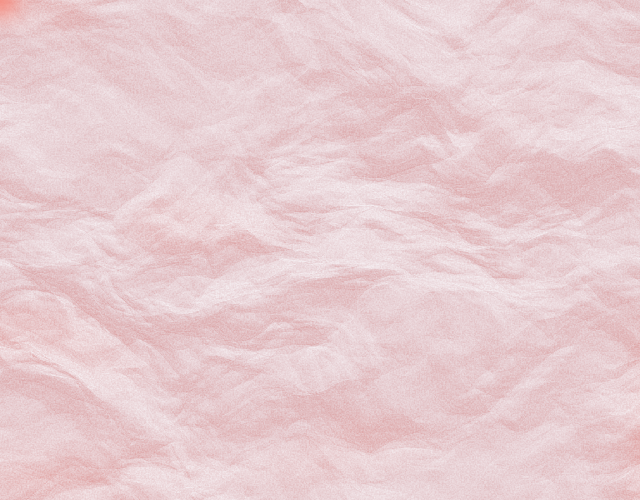
A Shadertoy shader for this texture:

```glsl
// Crumpled pale pink paper with flat facets, sharp creases, warm stains and fine grain.

float hash(vec2 p) {
    vec3 q = fract(vec3(p.xyx) * 0.1031);
    q += dot(q, q.yzx + 33.33);
    return fract((q.x + q.y) * q.z);
}

mat2 rotate(float a) {
    return mat2(cos(a), sin(a), -sin(a), cos(a));
}

float cornerSlope(vec2 cell, vec2 offset) {
    float a = 6.2832 * hash(cell);
    return dot(vec2(cos(a), sin(a)), offset);
}

// Gradient noise, about -0.7 to 0.7
float noise(vec2 p) {
    vec2 i = floor(p), f = p - i;
    vec2 u = f * f * f * (f * (f * 6.0 - 15.0) + 10.0);
    vec2 e = vec2(0.0, 1.0);
    return mix(mix(cornerSlope(i, f), cornerSlope(i + e.yx, f - e.yx), u.x),
               mix(cornerSlope(i + e.xy, f - e.xy), cornerSlope(i + e.yy, f - e.yy), u.x), u.y);
}

// Random heights joined by flat triangles, -0.5 to 0.5
float facets(vec2 p) {
    p += 0.366 * (p.x + p.y);
    vec2 i = floor(p), f = p - i;
    vec2 side = f.x > f.y ? vec2(1.0, 0.0) : vec2(0.0, 1.0);
    float low = min(f.x, f.y), high = max(f.x, f.y);
    return hash(i) * (1.0 - high) + hash(i + side) * (high - low) + hash(i + 1.0) * low - 0.5;
}

// Paper relief: straight facets bent by other facets, plus a few curved folds
float relief(vec2 p) {
    p += 0.12 * vec2(facets(p * 2.7 + 3.0), facets(p.yx * 2.9 + 17.0));
    p += 0.035 * vec2(facets(p * 9.0 + 5.0), facets(p.yx * 10.0 + 41.0));
    p += 0.006 * vec2(noise(p * 21.0), noise(p * 21.0 + 9.0));
    float h = 0.0, freq = 3.0;
    for (int i = 0; i < 6; i++) {
        float k = float(i);
        vec2 q = rotate(0.1 + 0.55 * sin(k * 2.4 + 0.5)) * p;
        q = q * vec2(0.6, 1.0) * freq + 7.3 * k + 20.0;
        float patchy = 0.8 + 0.9 * noise(p * 4.0 + 13.0 * k);
        float weight = (i == 0 ? 0.7 : 1.15 - 0.12 * k) * patchy;
        h += weight * (1.0 * facets(q) + 1.2 * abs(facets(q * 0.8 + 3.7)) + 0.75 * abs(noise(q + 8.1))) / freq;
        freq *= 1.62;
    }
    return h;
}

void mainImage(out vec4 fragColor, in vec2 fragCoord) {
    vec2 uv = fragCoord / iResolution.xy;
    vec2 p = fragCoord / iResolution.y;

    // Light rakes down over the relief; bent ridges catch a thin highlight
    vec2 toLight = 0.0014 * normalize(vec2(0.15, 1.0));
    float below = relief(p - toLight), here = relief(p), above = relief(p + toLight);
    float slope = (below - above) / 0.0028;
    float ridge = (2.0 * here - below - above) / 0.0014;

    // Calmer areas at the upper left and the lower middle
    float calm = 1.0 - smoothstep(0.1, 0.4, length((uv - vec2(0.2, 0.86)) * vec2(1.0, 1.3)));
    calm = max(calm, 1.0 - smoothstep(0.05, 0.3, length((uv - vec2(0.66, 0.05)) * vec2(0.9, 1.2))));
    slope *= mix(1.0, 0.5, calm);
    ridge *= mix(1.0, 0.5, calm);

    // Broad tone changes and fine grain
    float broad = noise(p * vec2(2.2, 3.4) + 9.0) + 0.5 * noise(p * vec2(5.0, 9.0) + 31.0);
    float grain = noise(p * 290.0) + 0.8 * (hash(floor(p * 400.0)) - 0.5);
    float tone = 0.53 + 0.4 * tanh(0.46 * slope + 0.35 * broad) + 0.28 * grain;
    tone += 0.14 * clamp(ridge, -1.2, 2.0);

    vec3 shadow = vec3(0.872, 0.695, 0.705);
    vec3 middle = vec3(0.905, 0.808, 0.824);
    vec3 light = vec3(0.945, 0.897, 0.91);
    vec3 color = mix(shadow, middle, clamp(tone * 2.0, -0.2, 1.0));
    color = mix(color, light, clamp(tone * 2.0 - 1.0, 0.0, 1.3));

    // Warm stains in the hollows and near the edges
    float stain = 0.5 * smoothstep(0.1, 0.5, noise(p * vec2(2.5, 4.5) + 52.0)) * (1.0 - uv.x);
    stain += 0.7 * exp(-9.0 * length((uv - vec2(0.05, 0.04)) * vec2(0.6, 1.5)));
    stain += 0.6 * exp(-28.0 * (1.0 - uv.x)) * (1.0 - smoothstep(0.1, 0.5, uv.y));
    color *= 1.0 - stain * (1.3 - tone) * vec3(-0.015, 0.09, 0.11);

    // Red glow in the upper left corner
    float corner = exp(-pow(length((uv - vec2(0.0, 1.0)) * vec2(1.28, 1.0)) / 0.04, 2.0));
    color = mix(color, vec3(0.97, 0.55, 0.5), 0.85 * corner);

    fragColor = vec4(color, 1.0);
}
```
